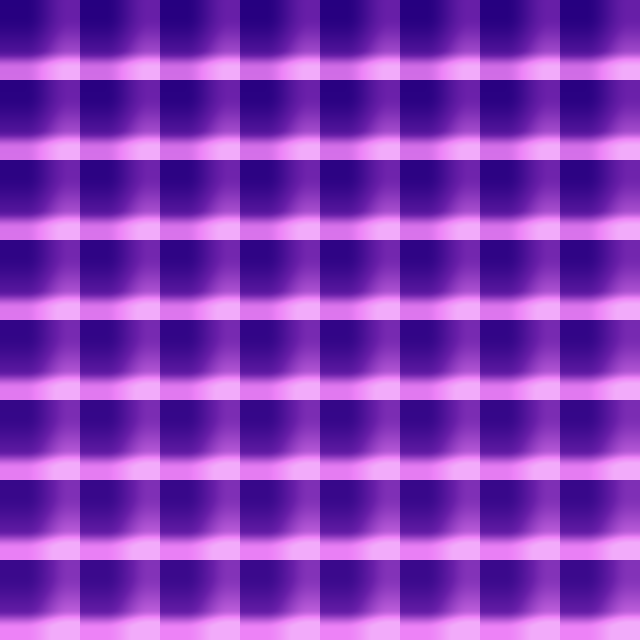
This pattern is drawn by a WebGL 1 fragment shader. Its source:

```glsl
precision highp float;
// Grid of glowing violet tiles, each brightening toward its right and lower edges.

uniform vec2 u_resolution;

const float TILES = 8.0;            // repeats across and down
const float SIDE_GLOW = 0.34;       // strength of the right-hand strip
const float LOWER_HAZE = 0.22;      // slow brightening down the tile
const float LOWER_GLOW = 0.50;      // bright strip along the lower edge
const float DRIFT = 0.12;           // extra brightness at the canvas bottom
const vec2 SIDE_RAMP = vec2(0.32, 0.86);
const vec2 HAZE_RAMP = vec2(0.20, 0.75);
const vec2 LOWER_RAMP = vec2(0.62, 0.85);

const vec3 INDIGO = vec3(0.15, 0.00, 0.50);
const vec3 VIOLET = vec3(0.41, 0.12, 0.66);
const vec3 PINK = vec3(0.93, 0.51, 0.97);
const vec3 PALE = vec3(0.95, 0.67, 0.98);
const float VIOLET_STOP = 0.35;
const float PINK_STOP = 0.84;
const float PALE_STOP = 1.06;

const int SUBSAMPLES = 2;           // per axis, for smooth tile edges

// Colour ramp from indigo through violet and pink to pale pink
vec3 glowColor(float level) {
    vec3 color = mix(INDIGO, VIOLET, clamp(level / VIOLET_STOP, 0.0, 1.0));
    color = mix(color, PINK,
                clamp((level - VIOLET_STOP) / (PINK_STOP - VIOLET_STOP), 0.0, 1.0));
    return mix(color, PALE,
               clamp((level - PINK_STOP) / (PALE_STOP - PINK_STOP), 0.0, 1.0));
}

// Sum of the side and lower glows, with y measured downward
float glowLevel(vec2 p) {
    vec2 cell = fract(p * TILES);
    float side = SIDE_GLOW * smoothstep(SIDE_RAMP.x, SIDE_RAMP.y, cell.x);
    float haze = LOWER_HAZE * smoothstep(HAZE_RAMP.x, HAZE_RAMP.y, cell.y);
    float lower = LOWER_GLOW * smoothstep(LOWER_RAMP.x, LOWER_RAMP.y, cell.y);
    return side + haze + lower + DRIFT * p.y;
}

void main() {
    vec3 total = vec3(0.0);
    for (int i = 0; i < SUBSAMPLES; i++) {
        for (int j = 0; j < SUBSAMPLES; j++) {
            vec2 offset = (vec2(float(i), float(j)) + 0.5) / float(SUBSAMPLES) - 0.5;
            vec2 p = (gl_FragCoord.xy + offset) / u_resolution;
            total += glowColor(glowLevel(vec2(p.x, 1.0 - p.y)));
        }
    }
    gl_FragColor = vec4(total / float(SUBSAMPLES * SUBSAMPLES), 1.0);
}
```
